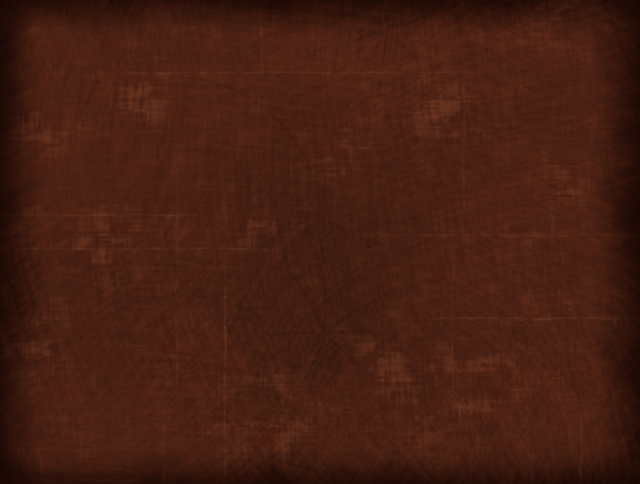
Reproduce this texture procedurally as a Shadertoy shader.

```glsl
// Worn reddish-brown leather with pale creases, scuffs, fine scratches and burnt edges.

float hash(vec2 p) {
    vec3 q = fract(vec3(p.xyx) * 0.1031);
    q += dot(q, q.yzx + 33.33);
    return fract((q.x + q.y) * q.z);
}

float noise(vec2 p) {
    vec2 cell = floor(p), f = fract(p);
    f = f * f * (3.0 - 2.0 * f);
    return mix(mix(hash(cell), hash(cell + vec2(1, 0)), f.x),
               mix(hash(cell + vec2(0, 1)), hash(cell + vec2(1, 1)), f.x), f.y);
}

float fbm(vec2 p) {
    float sum = 0.0, amp = 0.5;
    for (int i = 0; i < 5; i++) {
        sum += amp * noise(p);
        p = mat2(0.8, 0.6, -0.6, 0.8) * p * 2.03 + 17.3;
        amp *= 0.5;
    }
    return sum;
}

vec2 rotate(vec2 p, float a) {
    return vec2(cos(a) * p.x + sin(a) * p.y, cos(a) * p.y - sin(a) * p.x);
}

// Broken pale line; spec = (offset across, start, end, strength)
float crease(float along, float across, vec4 spec) {
    float wobble = 0.004 * (noise(vec2(along * 18.0, spec.x * 90.0)) - 0.5);
    float d = abs(across - spec.x + wobble);
    float span = smoothstep(spec.y - 0.04, spec.y + 0.04, along)
               * (1.0 - smoothstep(spec.z - 0.06, spec.z + 0.04, along));
    float worn = smoothstep(0.25, 0.75, noise(vec2(along * 55.0, spec.x * 70.0)));
    float core = exp(-d * d / 5e-6) * (0.3 + 0.7 * worn);
    float fray = exp(-d / 0.010) * smoothstep(0.5, 0.8, fbm(vec2(along, across) * 60.0));
    return spec.w * span * (core + 0.7 * fray);
}

// Fine parallel strokes whose direction changes between overlapping layers
float scratches(vec2 p) {
    float sum = 0.0;
    for (int i = 0; i < 5; i++) {
        float k = float(i);
        vec2 q = rotate(p, 0.5 + k * 1.17);
        q.y += 0.05 * sin(q.x * 5.0 + k * 2.1);
        float strokes = noise(q * vec2(11.0, 190.0) + k * 31.0);
        sum += (strokes - 0.5) * smoothstep(0.4, 0.7, noise(p * 4.5 + k * 13.7));
    }
    return sum;
}

// Dark bent strokes fanning out from a point
float fan(vec2 p, vec2 center, float reach, float seed) {
    vec2 d = p - center;
    float r = length(d), sum = 0.0;
    for (int i = 0; i < 9; i++) {
        float k = float(i) + seed;
        vec2 q = rotate(d, k * 0.71 + hash(vec2(k, 4.0)));
        float bend = q.y - (hash(vec2(k, 9.0)) - 0.5) * 3.0 * q.x * q.x;
        sum += exp(-bend * bend / 9e-6) * smoothstep(0.0, 0.03, q.x);
    }
    return sum * exp(-r * r / (reach * reach)) * (0.4 + 0.6 * noise(p * 50.0));
}

void mainImage(out vec4 fragColor, in vec2 fragCoord) {
    vec2 p = fragCoord / iResolution.y;
    float width = iResolution.x / iResolution.y;
    vec2 s = vec2(p.x * 1.32 / width, p.y);

    // Mottled hide, darker in the lower middle
    float cloud = fbm(s * 5.0 + 3.0) - 0.48;
    float weave = noise(s * vec2(28, 210)) + noise(s * vec2(210, 28)) - 1.0;
    float grain = noise(s * 260.0) - 0.5;
    float tone = 1.0 + 0.20 * cloud + 0.07 * weave + 0.07 * grain + 0.11 * scratches(s);
    vec2 shade = (s - vec2(0.64, 0.40)) / vec2(0.30, 0.24);
    tone -= 0.11 * exp(-dot(shade, shade));
    vec2 sheen = (s - vec2(0.68, 0.89)) / vec2(0.28, 0.12);
    tone += 0.09 * exp(-dot(sheen, sheen));

    // Dark strokes and two long arcs
    float marks = fan(s, vec2(0.67, 0.31), 0.15, 2.0) + fan(s, vec2(0.80, 0.94), 0.13, 21.0)
                + 0.6 * fan(s, vec2(0.73, 0.52), 0.12, 43.0);
    float arc = abs(length(s - vec2(0.36, 0.54)) - 0.30);
    marks += 0.6 * exp(-arc * arc / 7e-6) * smoothstep(0.30, 0.42, s.x) * smoothstep(0.58, 0.68, s.y);
    arc = abs(length(s - vec2(0.38, 0.10)) - 0.29);
    marks += 0.4 * exp(-arc * arc / 7e-6) * smoothstep(0.28, 0.36, s.y);
    tone -= 0.17 * min(marks, 1.3);

    // Scuffed patches: center and radius
    vec3 patches[15] = vec3[](vec3(0.52, 0.55, 0.06), vec3(0.92, 0.77, 0.08), vec3(0.72, 0.69, 0.08),
        vec3(0.09, 0.74, 0.08), vec3(0.08, 0.29, 0.07), vec3(0.55, 0.13, 0.10), vec3(1.01, 0.20, 0.10),
        vec3(1.13, 0.44, 0.07), vec3(0.29, 0.79, 0.07), vec3(1.18, 0.61, 0.06), vec3(0.77, 0.24, 0.07),
        vec3(0.21, 0.48, 0.08), vec3(0.89, 0.18, 0.08), vec3(1.17, 0.96, 0.07), vec3(0.02, 0.57, 0.05));
    float area = 0.0;
    for (int i = 0; i < 15; i++) {
        vec2 d = (s - patches[i].xy) / patches[i].z;
        area += exp(-dot(d, d) * 1.2);
    }
    float flakes = fbm(s * vec2(24, 32) + 8.0) + 0.22 * weave;
    float scuff = smoothstep(0.42, 0.76, flakes) * min(area, 1.0);
    scuff += 0.25 * smoothstep(0.60, 0.82, flakes);

    // Folded lines across and down the hide
    vec4 across[5] = vec4[](vec4(0.850, 0.25, 0.98, 0.7), vec4(0.555, 0.0, 0.40, 0.8),
        vec4(0.486, -0.1, 0.56, 0.8), vec4(0.514, 0.76, 1.5, 0.8), vec4(0.342, 0.90, 1.5, 0.8));
    vec4 down[7] = vec4[](vec4(0.464, 0.0, 0.47, 0.8), vec4(0.541, 0.85, 1.1, 0.5),
        vec4(0.957, 0.55, 0.86, 0.5), vec4(0.364, 0.20, 0.70, 0.4), vec4(0.933, 0.16, 0.51, 0.5),
        vec4(0.338, -0.1, 0.15, 0.6), vec4(1.198, -0.1, 0.16, 0.5));
    float folds = 0.0;
    for (int i = 0; i < 5; i++) folds += crease(s.x, s.y, across[i]);
    for (int i = 0; i < 7; i++) folds += crease(s.y, s.x, down[i]);

    vec3 color = vec3(0.292, 0.128, 0.074) * tone;
    color += vec3(0.105, 0.075, 0.050) * min(0.65 * scuff + 0.75 * folds, 1.3);

    // Burnt, uneven border
    vec2 inset = min(s, vec2(1.32, 1.0) - s);
    inset += 0.045 * (fbm(s * 9.0) - 0.5) + 0.012 * scratches(s * 0.8);
    vec2 lit = smoothstep(vec2(-0.025, -0.035), vec2(0.105, 0.085), inset);
    color *= mix(vec3(0.34, 0.22, 0.19), vec3(1.0), lit.x * lit.y);
    fragColor = vec4(clamp(color, 0.0, 1.0), 1.0);
}
```
